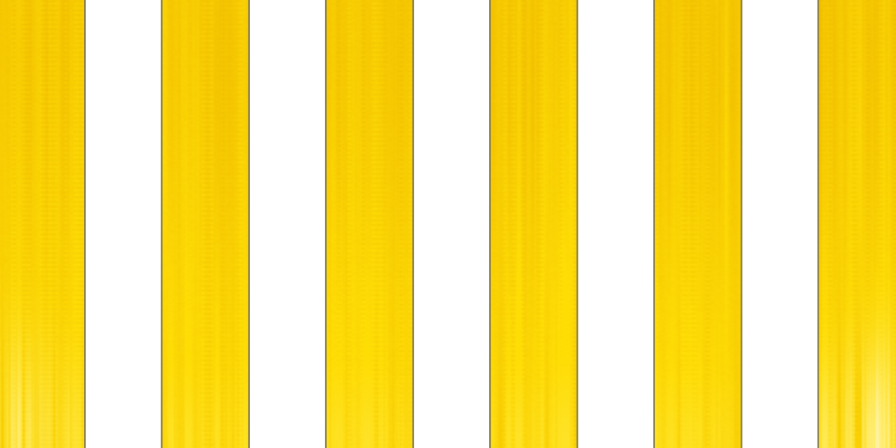
Write a WebGL 1 fragment shader that draws this pattern.

```glsl
precision highp float;

uniform vec2 u_resolution;

// Lengths are in units of the canvas height
#define PERIOD 0.3664
#define BAND_START -0.0075
#define BAND_WIDTH 0.1990
#define EDGE_WIDTH 0.0040
#define STREAK_FREQ 95.0
#define RIB_FREQ 96.0
#define RIB_DEPTH 0.10
#define AMBER vec3(0.945, 0.745, 0.0)
#define YELLOW vec3(0.995, 0.865, 0.02)
#define PALE vec3(1.0, 0.93, 0.42)
#define EDGE_COLOR vec3(0.50, 0.47, 0.30)

float hash(vec2 p) {
  return fract(sin(dot(p, vec2(127.1, 311.7))) * 43758.5453);
}

float valueNoise(vec2 p) {
  vec2 cell = floor(p);
  vec2 f = fract(p);
  f = f * f * (3.0 - 2.0 * f);
  float low = mix(hash(cell), hash(cell + vec2(1.0, 0.0)), f.x);
  float high = mix(hash(cell + vec2(0.0, 1.0)), hash(cell + 1.0), f.x);
  return mix(low, high, f.y);
}

// Vertical threads: octaves stretched strongly along y, in -0.5..0.5
float streaks(vec2 p) {
  float sum = 0.0;
  float weight = 0.5;
  float freq = STREAK_FREQ * 0.5;
  for (int i = 0; i < 3; i++) {
    sum += weight * (valueNoise(vec2(p.x * freq, p.y * 1.3 + float(i) * 17.0)) - 0.5);
    freq *= 2.0;
    weight *= 0.7;
  }
  return sum;
}

vec3 fabric(vec2 p, float aspect) {
  float thread = streaks(p);

  // Fine cross ribs, stronger on some threads
  float ribMask = smoothstep(0.45, 0.8, valueNoise(vec2(p.x * STREAK_FREQ, 41.0)));
  float rib = sin(6.28318 * RIB_FREQ * p.y) * ribMask * RIB_DEPTH;
  float grain = (valueNoise(p * vec2(150.0, 220.0)) - 0.5) * 0.12;

  // Darker towards the top
  float light = mix(0.88, 0.36, smoothstep(0.1, 1.0, p.y));
  float tone = light + thread * 0.95 + rib + grain;
  vec3 color = mix(AMBER, YELLOW, clamp(tone, -0.25, 1.0));

  // Faded threads at the foot, most of all near the outer sides
  float side = smoothstep(0.72, 0.96, abs(2.0 * p.x / aspect - 1.0));
  float foot = 1.0 - smoothstep(0.0, mix(0.22, 0.42, side), p.y);
  float fade = foot * mix(0.32, 0.85, side) * clamp(0.55 + thread * 1.8, 0.0, 1.0);
  color = mix(color, PALE, fade);
  return mix(color, vec3(1.0), fade * fade * side * 0.6);
}

void main() {
  vec2 p = gl_FragCoord.xy / u_resolution.y;
  float aspect = u_resolution.x / u_resolution.y;
  float pixel = 1.0 / u_resolution.y;

  // Signed distance to the nearest band border, negative inside
  float local = fract((p.x - BAND_START) / PERIOD) * PERIOD;
  float center = abs(local - 0.5 * BAND_WIDTH);
  float dist = min(center, PERIOD - center) - 0.5 * BAND_WIDTH;

  float inside = clamp(0.5 - dist / pixel, 0.0, 1.0);
  float edge = clamp(0.5 + (dist + EDGE_WIDTH) / pixel, 0.0, 1.0);

  vec3 band = mix(fabric(p, aspect), EDGE_COLOR, edge * 0.85);
  gl_FragColor = vec4(mix(vec3(1.0), band, inside), 1.0);
}
```
